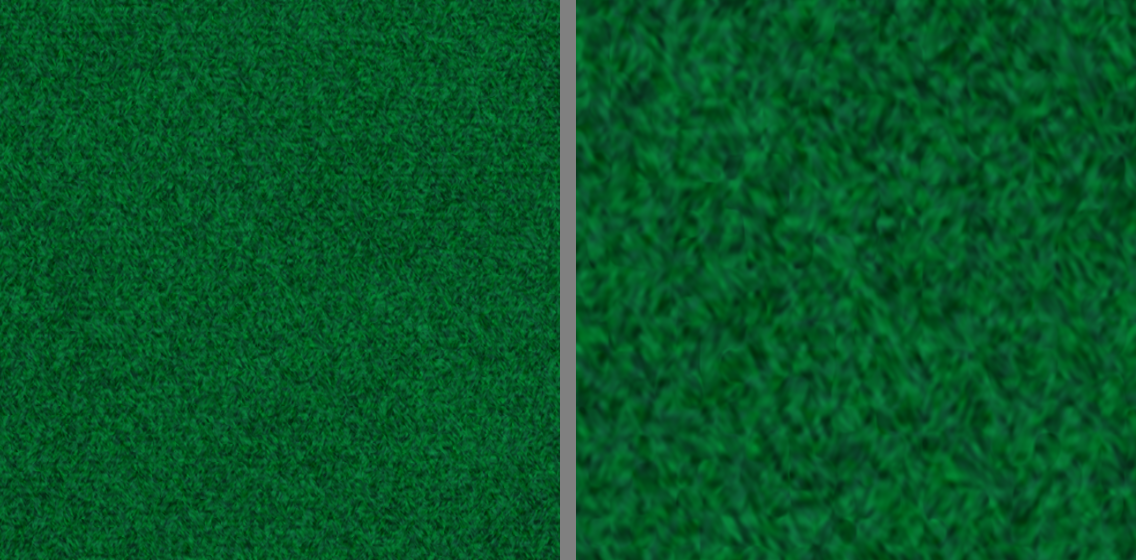
Left, the full canvas; right, a detail of the centre.
Reproduce this texture procedurally as a three.js fragment shader.

```glsl
// Green carpet pile: short leaning fibres in faint woven rows.
varying vec2 vUv;

const float TAU = 6.28318;
const vec3 BASE_GREEN = vec3(0.018, 0.343, 0.150);
const vec3 LIGHT_STEP = vec3(0.005, 0.068, 0.031);
const vec3 COOL_STEP = vec3(0.017, 0.003, 0.031);

float hash(vec2 p) {
  return fract(sin(dot(p, vec2(127.1, 311.7))) * 43758.5453);
}

// Value noise scaled to zero mean and about unit deviation.
float grain(vec2 p) {
  vec2 cell = floor(p);
  vec2 f = fract(p);
  vec2 w = f * f * (3.0 - 2.0 * f);
  float low = mix(hash(cell), hash(cell + vec2(1.0, 0.0)), w.x);
  float high = mix(hash(cell + vec2(0.0, 1.0)), hash(cell + vec2(1.0)), w.x);
  return (mix(low, high, w.y) - 0.5) / 0.215;
}

// Elongated grains that lean sideways by the given slope.
float fibres(vec2 uv, vec2 density, float slope, float seed) {
  vec2 leaned = vec2(uv.x + slope * uv.y, uv.y);
  return grain(leaned * density + seed);
}

// Pile of fibres whose lean changes from patch to patch.
float pile(vec2 uv, vec2 density, float seed) {
  float side = smoothstep(-0.4, 0.4, grain(uv * vec2(75.0, 60.0) + seed));
  float left = fibres(uv, density, 0.45, seed + 13.0);
  float right = fibres(uv, density, -0.35, seed + 41.0);
  return mix(left, right, side);
}

// Horizontal weave shadows, broken into short dashes.
float weave(vec2 uv, float rows) {
  float wobble = 0.9 * grain(uv * vec2(28.0, 18.0) + 7.0);
  float wave = sin(uv.y * rows * TAU + wobble);
  float dashes = grain(uv * vec2(105.0, 230.0) + 23.0);
  return 0.55 * wave + 0.7 * dashes;
}

// Soft wear over the whole cloth.
float mottle(vec2 uv) {
  return 0.6 * grain(uv * vec2(7.0, 9.0) + 3.0) + 0.6 * grain(uv * 24.0 + 11.0);
}

void main() {
  // Light and shade of the pile
  float light = 0.66 * pile(vUv, vec2(205.0, 120.0), 5.0);
  light += 0.52 * pile(vUv, vec2(290.0, 185.0), 61.0);
  light += 0.34 * weave(vUv, 68.0);
  light += 0.14 * mottle(vUv);
  light = clamp(light, -2.4, 2.7);

  // Bluish grey threads, strongest in the mid tones
  float cool = 0.75 * pile(vUv, vec2(150.0, 105.0), 97.0);
  cool += 0.45 * grain(vUv * vec2(250.0, 200.0) + 31.0);
  cool *= 1.0 - 0.12 * abs(light);

  vec3 color = BASE_GREEN + LIGHT_STEP * light + COOL_STEP * cool;
  gl_FragColor = vec4(clamp(color, 0.0, 1.0), 1.0);
}
```
